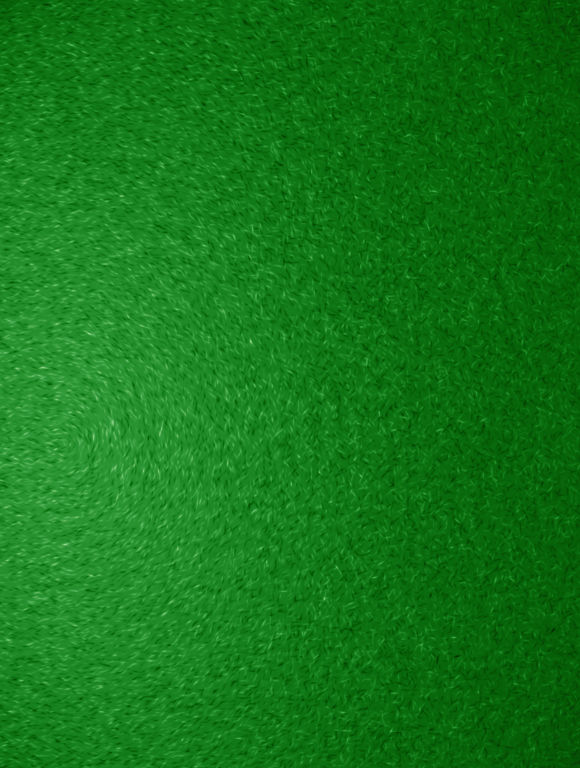
This texture is drawn by a Shadertoy shader. Its source:

```glsl
const vec3 DARK_GREEN = vec3(0.02, 0.34, 0.02);
const vec3 TONE_RANGE = vec3(0.21, 0.29, 0.24);
const vec3 TONE_CURVE = vec3(1.9, 1.0, 1.5);

// Lengths are in units of the canvas height
const vec2 GLOW_CENTRE = vec2(0.08, 0.42);
const vec2 GLOW_SIZE = vec2(0.42, 0.60);
const float SHADE_LEVEL = 0.07;
const float GLOW_LEVEL = 0.77;
const float CORNER_SHADE = 0.18;

const float CELLS = 200.0;
const float FIBRE_LENGTH = 0.0040;
const float FIBRE_WIDTH = 0.0012;
const float FIBRE_CONTRAST = 0.46;
const float SPARKLE_SHARE = 0.04;
const float SPARKLE_GAIN = 0.8;
const float STREAK_CONTRAST = 0.012;

vec3 hash3(vec2 cell) {
    vec3 q = fract(cell.xyx * vec3(0.1031, 0.1030, 0.0973));
    q += dot(q, q.yxz + 33.33);
    return fract((q.xxy + q.yzz) * q.zyx);
}

// Fibres lie level at the left and curve around the glow
float fibreAngle(vec2 pos, float random) {
    vec2 r = pos - GLOW_CENTRE;
    float right = max(r.x, 0.0);
    float wobble = mix(0.5, 1.4, smoothstep(0.1, 0.5, right));
    return atan(-right, r.y + 1e-5) + wobble * (2.0 * random - 1.0);
}

// Cellular noise whose points are soft, oriented fibres
float fibres(vec2 p) {
    vec2 home = floor(p * CELLS);
    float sum = 0.0;
    for (int y = -2; y <= 2; y++) {
        for (int x = -2; x <= 2; x++) {
            vec2 cell = home + vec2(x, y);
            vec3 jitter = hash3(cell + 17.0);
            vec3 trait = hash3(cell + 331.0);
            vec2 pos = (cell + jitter.xy) / CELLS;
            float angle = fibreAngle(pos, jitter.z);
            vec2 along = vec2(cos(angle), sin(angle));
            vec2 d = p - pos;
            vec2 local = vec2(dot(d, along), dot(d, vec2(-along.y, along.x)));
            local /= vec2(FIBRE_LENGTH * mix(0.6, 1.2, trait.y), FIBRE_WIDTH);
            float strength = 2.0 * trait.x - 1.0;
            strength += SPARKLE_GAIN * step(1.0 - SPARKLE_SHARE, trait.z);
            sum += strength * exp(-dot(local, local));
        }
    }
    return sum;
}

// Faint rings and level bands pressed into the felt
float streaks(vec2 p) {
    float radius = length(p - GLOW_CENTRE);
    float rings = sin(radius * 190.0 + 2.0 * sin(p.x * 11.0));
    float bands = sin(p.y * 263.0 + 1.5 * sin(p.x * 17.0 + p.y * 9.0));
    return rings + bands * (1.0 - smoothstep(0.0, 0.5, p.x));
}

float lighting(vec2 p, vec2 uv) {
    vec2 d = (p - GLOW_CENTRE) / GLOW_SIZE;
    float glow = GLOW_LEVEL * exp(-dot(d, d));
    vec2 edge = abs(2.0 * uv - 1.0);
    return SHADE_LEVEL + glow - CORNER_SHADE * pow(edge.x * edge.y, 4.0);
}

void mainImage(out vec4 fragColor, in vec2 fragCoord) {
    vec2 uv = fragCoord / iResolution.xy;
    vec2 p = fragCoord / iResolution.y;

    float tone = lighting(p, uv);
    tone += FIBRE_CONTRAST * fibres(p) * mix(0.75, 1.0, smoothstep(0.0, 0.4, tone));
    tone += STREAK_CONTRAST * streaks(p);

    // Green carries the tone; red and blue follow it on steeper curves
    vec3 ramp = pow(vec3(max(tone, 0.0)), TONE_CURVE);
    vec3 color = DARK_GREEN + TONE_RANGE * ramp;
    color.g += TONE_RANGE.g * min(tone, 0.0);
    fragColor = vec4(clamp(color, 0.0, 1.0), 1.0);
}
```
